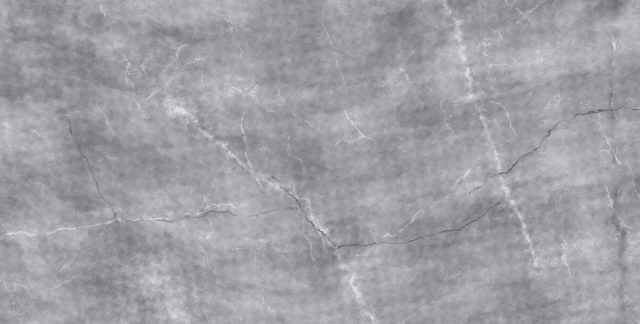
Give the GLSL for this texture, as a WebGL 1 fragment shader.

```glsl
precision highp float;
uniform vec2 u_resolution;
#define BASE_TONE 0.622
#define STRATA_GAIN 0.085
#define MOTTLE_GAIN 0.07
#define FLECK_GAIN 0.042
#define GRAIN_GAIN 0.046
#define FILIGREE_GAIN 0.055
#define VEIN_GAIN 0.15
#define HALO_GAIN 0.085
#define CRACK_GAIN 0.24
#define VEIN_WARP 0.03
#define STRAY_VEINS 72
const mat2 TURN = mat2(0.8, 0.6, -0.6, 0.8);

vec2 hash2(vec2 p) {
  return fract(sin(vec2(dot(p, vec2(127.1, 311.7)), dot(p, vec2(269.5, 183.3)))) * 43758.55);
}
// Layered sines, each layer bending the next
float clouds(vec2 p) {
  float sum = 0.0, gain = 0.5;
  for (int i = 0; i < 7; i++) {
    p = TURN * p * 1.7 + 1.3;
    p += 0.38 * sin(p.yx * 0.9 + float(i));
    sum += gain * sin(p.x) * cos(p.y);
    gain *= 0.64;
  }
  return sum;
}
// Gap between the two nearest cell centres: zero on cell borders
float cellBorder(vec2 p) {
  float near = 9.0, next = 9.0;
  for (int i = 0; i < 9; i++) {
    vec2 cell = floor(p) + vec2(mod(float(i), 3.0), floor(float(i) / 3.0)) - 1.0;
    float d = length(cell + hash2(cell) - p);
    next = min(next, max(near, d));
    near = min(near, d);
  }
  return next - near;
}
// Soft line from a to b
float vein(vec2 p, vec2 a, vec2 b, float width) {
  vec2 d = b - a;
  float t = clamp(dot(p - a, d) / dot(d, d), 0.0, 1.0);
  float r = length(p - a - d * t) / max(width, 0.5 / u_resolution.y);
  return exp(-r * r);
}
// The two broad white fractures
float fractures(vec2 p, float width) {
  float v = vein(p, vec2(0.50, 0.69), vec2(0.73, 0.51), width * 1.3);
  v = max(v, vein(p, vec2(0.73, 0.51), vec2(0.94, 0.38), width * 0.8));
  v = max(v, vein(p, vec2(0.94, 0.38), vec2(1.15, 0.02), width));
  v = max(v, vein(p, vec2(1.38, 1.00), vec2(1.53, 0.52), width));
  return max(v, vein(p, vec2(1.53, 0.52), vec2(1.66, 0.20), width * 1.2));
}
// The dark hairline cracks
float cracks(vec2 p, float width) {
  float v = vein(p, vec2(1.03, 0.22), vec2(1.46, 0.29), width);
  v = max(v, vein(p, vec2(1.46, 0.29), vec2(1.56, 0.39), width));
  v = max(v, vein(p, vec2(1.46, 0.40), vec2(1.70, 0.60), width));
  v = max(v, vein(p, vec2(1.70, 0.60), vec2(2.00, 0.69), width));
  v = max(v, vein(p, vec2(0.84, 0.47), vec2(1.04, 0.23), width));
  v = max(v, 0.6 * vein(p, vec2(0.20, 0.64), vec2(0.36, 0.32), width));
  return max(v, 0.6 * vein(p, vec2(0.38, 0.33), vec2(0.92, 0.36), width));
}

void main() {
  vec2 p = gl_FragCoord.xy / u_resolution.y;
  // Sagging strata, mottling, torn pale patches and grain
  float sag = 0.3 * sqrt((p.x - 0.95) * (p.x - 0.95) + 0.02);
  vec2 flow = vec2(p.x * 2.6, (p.y - sag) * 8.0);
  float strata = clouds(flow);
  float mottle = clouds(p * 8.0 + 3.0 + 0.5 * strata);
  float patches = clouds(flow * vec2(1.6, 0.9) + 11.0) + 0.15 * mottle;
  float fleck = clouds(flow * vec2(7.0, 3.6) + 17.0);
  float grain = clouds(p * 68.0);
  float tone = BASE_TONE + STRATA_GAIN * strata + MOTTLE_GAIN * mottle;
  tone += 0.042 * (smoothstep(0.1, 0.15, patches) - 0.3);
  tone += FLECK_GAIN * fleck + GRAIN_GAIN * grain;
  // Dark swirls in the upper left
  float swirlArea = smoothstep(0.75, 0.1, length((p - vec2(0.15, 0.9)) * vec2(1.0, 1.3)));
  float swirl = sin(16.0 * clouds(p * vec2(2.5, 4.5) + 5.0) + 3.0 * mottle);
  tone += swirlArea * (0.03 * swirl - 0.018);
  // Shared wander that makes every line ragged
  vec2 bend = vec2(clouds(p * 7.0 + 20.0), clouds(p * 7.0 + 31.0));
  vec2 q = p + VEIN_WARP * bend + 0.006 * vec2(fleck, clouds(p * 30.0 + 8.0));
  float breaks = smoothstep(-0.25, 0.3, clouds(p * 17.0 + 40.0) + 0.3 * grain);
  // Filigree along noise contours, pale and dark
  float pale = exp(-28.0 * abs(clouds(flow * 1.5 + bend + 50.0)));
  float dark = exp(-28.0 * abs(clouds(p * 4.0 + bend + 60.0)));
  tone += FILIGREE_GAIN * (pale * breaks - 0.6 * dark * (1.0 - breaks));
  // Cell network and stray veins
  float web = 1.0 - smoothstep(0.0, 0.026, cellBorder(q * vec2(4.6, 5.2) + bend * 0.25));
  float white = 0.65 * web * breaks * smoothstep(-0.2, 0.3, bend.x + strata);
  for (int i = 0; i < STRAY_VEINS; i++) {
    vec2 seed = hash2(vec2(float(i), 4.7));
    vec2 kind = hash2(vec2(float(i), 9.2));
    float angle = mix(-1.4, -0.8, seed.x) + step(0.62, kind.x) * 1.6;
    vec2 start = hash2(vec2(float(i), 1.3)) * vec2(u_resolution.x / u_resolution.y, 1.1);
    vec2 tip = start + (0.07 + 0.28 * seed.y) * vec2(cos(angle), sin(angle));
    float line = vein(q, start, tip, 0.0018 + 0.002 * kind.y * kind.y);
    white = max(white, line * (0.3 + 0.65 * kind.y) * (0.3 + 0.7 * breaks));
  }
  white = max(white, 0.9 * breaks * vein(q, vec2(0.0, 0.28), vec2(0.74, 0.37), 0.003));
  white = max(white, fractures(q, 0.006) * (0.35 + 0.65 * breaks));
  // Milky halos, then lines over them
  vec2 fromGlow = p - vec2(0.47, 0.1);
  float halo = fractures(q, 0.028) + exp(-50.0 * dot(fromGlow, fromGlow));
  tone += HALO_GAIN * halo * (0.5 + mottle + 0.6 * grain);
  tone += VEIN_GAIN * white;
  tone -= CRACK_GAIN * cracks(q + 0.004, 0.0025) * (0.3 + 0.7 * breaks);
  // Dark upright seam at the right
  tone -= 0.08 * vein(q, vec2(1.885, 1.05), vec2(1.935, -0.05), 0.011) * (0.4 + breaks);
  tone += VEIN_GAIN * vein(q, vec2(1.895, 0.95), vec2(1.92, 0.4), 0.003) * breaks;
  tone = clamp(tone, 0.42, 0.86);
  gl_FragColor = vec4(tone - 0.008, tone, tone + 0.011, 1.0);
}
```
